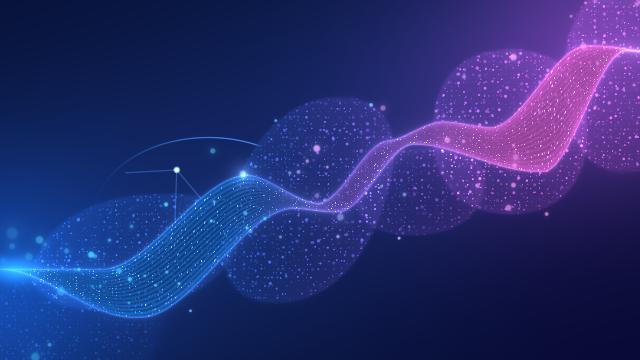
A Shadertoy shader for this background:

```glsl
float hash(vec2 p) {
    vec3 q = fract(p.xyx * vec3(0.1031, 0.1030, 0.0973));
    q += dot(q, q.yzx + 33.33);
    return fract((q.x + q.y) * q.z);
}

// Edges of the ribbon: chains of smooth rises and falls
float upperEdge(float x) {
    return 0.252 + 0.262 * smoothstep(0.28, 0.69, x) - 0.079 * smoothstep(0.68, 0.89, x)
        + 0.174 * smoothstep(0.88, 1.08, x) + 0.053 * smoothstep(1.07, 1.23, x)
        - 0.016 * smoothstep(1.23, 1.37, x) + 0.227 * smoothstep(1.36, 1.63, x)
        - 0.02 * smoothstep(1.66, 1.82, x);
}

float lowerEdge(float x) {
    return 0.252 - 0.134 * smoothstep(0.0, 0.37, x) + 0.303 * smoothstep(0.39, 0.82, x)
        - 0.01 * smoothstep(0.81, 0.93, x) + 0.188 * smoothstep(0.94, 1.15, x)
        - 0.076 * smoothstep(1.15, 1.49, x) + 0.336 * smoothstep(1.51, 1.74, x);
}

vec3 tintAlong(float x) {
    vec3 tint = mix(vec3(0.10, 0.48, 0.92), vec3(0.52, 0.38, 0.90), smoothstep(0.6, 1.0, x));
    return mix(tint, vec3(0.90, 0.38, 0.82), smoothstep(0.95, 1.45, x));
}

// Jittered dots, one per grid cell
float speckle(vec2 p, float density) {
    vec2 cell = floor(p * density);
    vec2 jitter = 0.25 + 0.5 * vec2(hash(cell), hash(cell + 17.3));
    float size = mix(0.16, 0.36, hash(cell + 41.7));
    float light = pow(hash(cell + 73.1), 3.0);
    return light * smoothstep(size, size * 0.3, length(fract(p * density) - jitter));
}

// Sheared rounded sheet with a dusty filling and a faint rim
float veil(vec2 p, vec2 center, vec2 halfSize, float shear, float blur, float dust) {
    vec2 q = p - center;
    q.x -= shear * q.y;
    q = pow(abs(q / halfSize), vec2(2.3));
    float r = pow(q.x + q.y, 1.0 / 2.3);
    float inside = 1.0 - smoothstep(1.0 - blur, 1.0 + blur, r);
    return inside * (0.07 + 0.06 * r * r + dust) + 0.04 * exp(-abs(r - 1.0) / blur);
}

float segment(vec2 p, vec2 a, vec2 b) {
    vec2 ab = b - a;
    return length(p - a - ab * clamp(dot(p - a, ab) / dot(ab, ab), 0.0, 1.0));
}

float spot(vec2 p, vec2 center, float falloff) {
    vec2 d = p - center;
    return exp(-dot(d, d) * falloff);
}

void mainImage(out vec4 fragColor, in vec2 fragCoord) {
    float px = 1.0 / iResolution.y;
    vec2 p = fragCoord * px;
    vec3 tint = tintAlong(p.x);

    // Night gradient with coloured haze
    float diagonal = p.y - 0.22 - 0.36 * p.x;
    vec3 color = mix(vec3(0.02, 0.06, 0.20), vec3(0.075, 0.155, 0.40), exp(-diagonal * diagonal * 3.2));
    color = mix(color, vec3(0.035, 0.035, 0.21), 0.8 * spot(p, vec2(1.75, 0.0), 2.6));
    color += vec3(0.0, 0.13, 0.27) * spot(p, vec2(0.0, 0.2), 9.0);
    color += vec3(0.32, 0.09, 0.24) * spot(p, vec2(1.72, 0.88), 7.0);
    color += vec3(0.09, 0.03, 0.09) * spot(p, vec2(1.3, 0.68), 8.0);

    // Dusty veils behind the ribbon
    float dust = 0.7 * speckle(p, 85.0) + 0.7 * speckle(p.yx + 3.7, 52.0);
    float veils = veil(p, vec2(0.38, 0.30), vec2(0.27, 0.16), 0.5, 0.04, dust);
    veils += veil(p, vec2(0.856, 0.444), vec2(0.213, 0.284), 0.31, 0.025, dust);
    veils += 0.8 * veil(p, vec2(1.169, 0.468), vec2(0.174, 0.12), 0.2, 0.04, dust);
    veils += veil(p, vec2(1.417, 0.634), vec2(0.213, 0.227), 0.0, 0.03, dust);
    veils += veil(p, vec2(1.736, 0.78), vec2(0.167, 0.255), 0.0, 0.05, dust);
    veils += 0.4 * veil(p, vec2(0.185, 0.07), vec2(0.25, 0.19), 0.2, 0.12, dust);
    color += mix(tint * vec3(1.0, 0.8, 0.78), vec3(0.45, 0.45, 0.8), 0.2) * veils;

    // Thin arc, node and its links
    vec2 arc = (p - vec2(0.579, 0.398)) / vec2(0.317, 0.22);
    float arcDistance = abs(length(arc) - 1.0) * 0.22;
    float arcFade = step(0.0, arc.y) * smoothstep(-1.1, 0.2, arc.x) * smoothstep(0.47, 0.4, arc.x);
    color += vec3(0.16, 0.36, 0.5) * arcFade * smoothstep(0.0008 + px, 0.0, arcDistance);
    vec2 node = vec2(0.491, 0.528);
    float links = min(segment(p, node, vec2(0.486, 0.39)), segment(p, node, vec2(0.556, 0.451)));
    links = min(links, segment(p, node, vec2(0.35, 0.52)));
    color += vec3(0.08, 0.16, 0.25) * smoothstep(0.0008 + px, 0.0, links);
    color = mix(color, vec3(0.85, 0.97, 1.0), smoothstep(0.009 + px, 0.007 - px, length(p - node)));

    // Ribbon body: woven threads and sparkling grains
    float upper = upperEdge(p.x), lower = lowerEdge(p.x);
    float bottom = min(upper, lower), thickness = max(abs(upper - lower), 0.002);
    float v = (p.y - bottom) / thickness;
    float body = smoothstep(-px, px, p.y - bottom) * smoothstep(-px, px, bottom + thickness - p.y);
    body *= smoothstep(0.0, 0.12, p.x);
    float threadFade = smoothstep(0.5, 0.2, 15.0 * px / thickness) * mix(1.0, 0.35, smoothstep(0.8, 1.3, p.x));
    float threads = 0.5 + 0.5 * threadFade * cos(6.2832 * 15.0 * v);
    float grains = speckle(vec2(p.x, v * 0.17), 110.0);
    float rimShade = pow(abs(2.0 * clamp(v, 0.0, 1.0) - 1.0), 3.0);
    float warm = smoothstep(0.9, 1.4, p.x);
    color = mix(color, tint * (0.50 + 0.2 * rimShade + 0.12 * warm), 0.72 * body);
    color += body * (tint * 0.22 * threads + vec3(0.5, 0.6, 0.7) * grains);

    // Glowing edges, measured across the slope
    vec2 slope = vec2(upperEdge(p.x + 0.004) - upper, lowerEdge(p.x + 0.004) - lower) / 0.004;
    vec2 edge = abs(p.y - vec2(upper, lower)) / sqrt(1.0 + slope * slope);
    vec2 glow = 0.42 * exp(-edge / 0.003) + 0.13 * exp(-edge / 0.02);
    float pinch = exp(-thickness * 22.0);
    vec3 edgeTint = mix(tint, vec3(1.0, 0.85, 0.95), 0.3 + 0.3 * pinch * smoothstep(0.6, 0.9, p.x));
    color += edgeTint * (glow.x + glow.y) * (0.55 + 0.4 * pinch) * smoothstep(-0.1, 0.15, p.x);

    // Bright lights at the crest and the left tip
    color += vec3(0.5, 0.7, 0.9) * (spot(p, vec2(0.676, 0.515), 14000.0) + 0.25 * spot(p, vec2(0.676, 0.515), 900.0));
    color += vec3(0.08, 0.36, 0.5) * spot((p - vec2(0.04, 0.25)) * vec2(0.5, 1.0), vec2(0.0), 900.0);

    // Floating lights around the ribbon
    for (int i = 0; i < 75; i++) {
        float id = float(i);
        float x = 1.78 * hash(vec2(id, 3.1));
        float spread = hash(vec2(id, 8.7)) + hash(vec2(id, 5.9)) - 1.0;
        vec2 center = vec2(x, 0.5 * (upperEdge(x) + lowerEdge(x)) + 0.32 * spread);
        float radius = mix(0.003, 0.011, pow(hash(vec2(id, 12.4)), 3.0)) * (1.0 + smoothstep(0.3, 0.0, x));
        float d = length(p - center);
        float hue = smoothstep(0.5, 1.3, x + 0.6 * hash(vec2(id, 21.3)) - 0.3);
        vec3 light = mix(vec3(0.3, 0.85, 1.0), vec3(0.95, 0.6, 0.95), hue);
        float soft = mix(0.35, 0.85, hash(vec2(id, 30.2))) * smoothstep(0.1, 0.5, x + 0.2);
        color = mix(color, light, soft * smoothstep(radius + px, radius * 0.5, d));
        color += light * 0.06 * exp(-d * d / (radius * radius * 5.0));
    }

    fragColor = vec4(clamp(color, 0.0, 1.0), 1.0);
}
```
